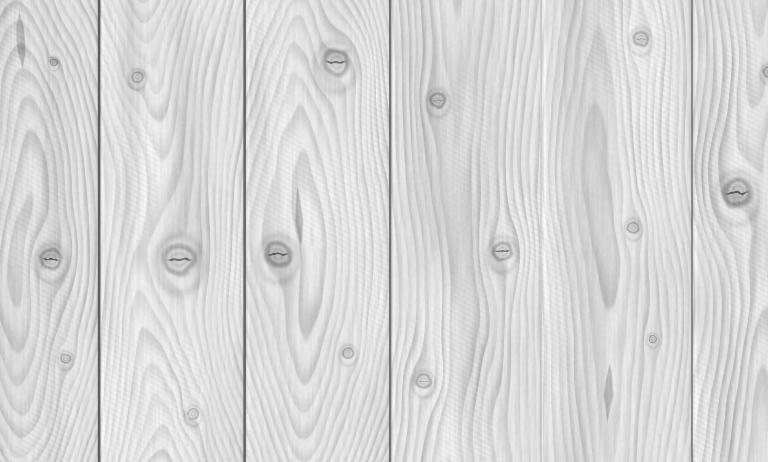
A Shadertoy shader for this texture:

```glsl
// Six whitewashed pine boards side by side, with flowing grain, knots and dark seams.
#define PLANK_PITCH 0.193
#define FIRST_SEAM 0.129
#define SEAM_HALF 0.0017
#define RING_DENSITY 100.0
#define ARCH_BEND 65.0
#define KNOTS_PER_PLANK 3
#define KNOT_MIN 0.005
#define KNOT_MAX 0.021
#define WOOD_TONE 0.912
#define RING_CONTRAST 0.15
#define SEAM_TONE 0.36

const float PI = 3.14159;

float hash(vec2 p) {
    vec3 q = fract(p.xyx * 0.1031);
    q += dot(q, q.yzx + 33.33);
    return fract((q.x + q.y) * q.z);
}

float noise(vec2 p) {
    vec2 cell = floor(p), f = fract(p);
    f = f * f * (3.0 - 2.0 * f);
    return mix(mix(hash(cell), hash(cell + vec2(1, 0)), f.x),
               mix(hash(cell + vec2(0, 1)), hash(cell + vec2(1, 1)), f.x), f.y);
}

// Board joints, slightly uneven in spacing
float seamX(float k) {
    float sway = sin(PI * k / 4.0);
    return FIRST_SEAM + PLANK_PITCH * k - 0.007 * sway * sway;
}

// Darkness of one knot: body, growth rings, rim and drying crack
float knotShade(vec2 d, float radius, float seed) {
    vec2 e = d / (radius * vec2(1.0, 0.95));
    float r = length(e) + 0.25 * (noise(e * 1.5 + seed) - 0.5);
    float body = 1.0 - smoothstep(0.8, 1.0, r);
    float rim = exp(-pow((r - 0.95) * 6.0, 2.0));
    float swirl = exp(-pow((length(e * vec2(1.0, 0.8) + vec2(0.0, 0.3)) - 1.5) * 4.0, 2.0));
    float crackY = abs(e.y - 0.25 * (noise(vec2(e.x * 3.0, seed)) - 0.5));
    float crack = (1.0 - smoothstep(0.03, 0.11, crackY)) * (1.0 - smoothstep(0.5, 0.85, abs(e.x)));
    return body * (0.09 + 0.03 * cos(r * 16.0)) + 0.17 * rim + 0.07 * swirl
         + 0.35 * crack * smoothstep(0.008, 0.013, radius);
}

void mainImage(out vec4 fragColor, in vec2 fragCoord) {
    vec2 p = fragCoord / iResolution.x;
    float height = iResolution.y / iResolution.x;
    float pixel = 1.0 / iResolution.x;

    // Which board, and how close the nearest joint is
    float plank = 0.0, seamDist = 1.0, seamId = 0.0;
    for (int i = 0; i < 5; i++) {
        float d = p.x - seamX(float(i));
        plank += step(0.0, d);
        if (abs(d) < abs(seamDist)) { seamDist = d; seamId = float(i); }
    }
    float left = seamX(plank - 1.0);
    float width = seamX(plank) - left;
    float seed = plank * 17.3 + 4.0;

    // Knots darken the wood and push the grain aside
    float shade = 0.0, grainX = p.x;
    for (int j = 0; j < KNOTS_PER_PLANK; j++) {
        vec2 id = vec2(seed, float(j) * 7.1 + 2.0);
        float size = hash(id + 31.7);
        float radius = mix(KNOT_MIN, KNOT_MAX, size * size);
        vec2 place = vec2(0.22 + 0.56 * hash(id), 0.2 + 0.6 * hash(id + 11.3));
        vec2 d = p - vec2(left + width * place.x,
                          (float(j) + place.y) * height / float(KNOTS_PER_PLANK));
        vec2 e = d / (radius * vec2(2.2, 4.0));
        grainX -= d.x * exp(-dot(e, e));
        shade += knotShade(d, radius, size * 50.0);
    }

    // Growth rings: wide arches at the pith, tight straight lines at the sides
    float pith = left + width * (0.36 + 0.12 * hash(vec2(seed, 3.0)))
               + 0.035 * (noise(vec2(seed, p.y * 5.0)) - 0.5);
    float v = grainX - pith;
    float bend = ARCH_BEND * cos(PI * plank) * (plank < 2.5 ? 1.0 : 0.25);
    float rings = RING_DENSITY * sqrt(v * v + 0.0005)
                + bend * pow(p.y - 0.5 * height, 2.0)
                + 2.2 * noise(vec2(grainX * 16.0, p.y * 5.0 + seed))
                + 0.4 * noise(vec2(grainX * 60.0, p.y * 18.0 + seed));
    float blur = fwidth(rings);
    float phase = fract(rings);
    float edge = clamp(blur, 0.14, 0.5);
    float line = smoothstep(0.2, 0.86, phase) * (1.0 - smoothstep(1.0 - edge, 1.0, phase));
    float strength = (0.4 + 0.6 * hash(vec2(floor(rings) + 40.0, seed)))
                   * (0.5 + 0.7 * noise(vec2(p.x * 22.0, p.y * 9.0 + seed)));
    shade += RING_CONTRAST * line * strength * (1.0 - smoothstep(0.5, 1.2, blur));

    // Broad stains, with a resin streak on every other board
    float stain = noise(vec2(grainX * 28.0 + seed, p.y * 2.5));
    shade += 0.075 * smoothstep(0.55, 0.9, stain) * exp(-pow(v / 0.06, 2.0));
    float along = (p.y - 0.55 + 0.115 * plank) / 0.037;
    float lens = 0.0055 * (1.0 - along * along) * (0.6 + 0.6 * noise(vec2(p.y * 70.0, seed)));
    shade += 0.17 * smoothstep(-pixel, pixel, lens - abs(p.x - pith)) * step(mod(plank, 2.0), 0.5);

    // Fine fibres, slanted saw marks and worn patches
    float fibre = noise(vec2(p.x * 420.0, p.y * 28.0 + seed)) - 0.5;
    float grit = noise(p * vec2(480.0, 260.0)) - 0.5;
    float worn = noise(p * vec2(15.0, 7.0) + seed);
    float saw = sin((p.x * 0.55 + p.y) * 900.0 + 3.0 * worn) * smoothstep(0.45, 0.8, worn);
    float tone = WOOD_TONE - shade + 0.05 * fibre + 0.025 * grit + 0.012 * saw
               + 0.045 * (worn - 0.5) + 0.02 * (hash(vec2(seed, 9.0)) - 0.5);
    tone -= 0.045 * (1.0 - smoothstep(0.0, 0.16, p.x)) + 0.025 * smoothstep(0.85, 1.0, p.x);

    // Joints: soft shadow, pale bevel on the right, dark gap
    float depth = abs(seamId - 3.0) < 0.5 ? 0.18 : 1.0 - 0.1 * seamId;
    tone -= 0.1 * depth * exp(-abs(seamDist) / 0.004);
    tone += 0.07 * exp(-pow((seamDist - 0.005) / 0.002, 2.0));
    float halfGap = SEAM_HALF * (0.5 + 0.5 * depth);
    float gap = 1.0 - smoothstep(halfGap - pixel * 0.5, halfGap + pixel * 0.5, abs(seamDist));
    tone = mix(tone, SEAM_TONE, gap * depth);

    fragColor = vec4(vec3(clamp(tone, 0.0, 0.97)), 1.0);
}
```
